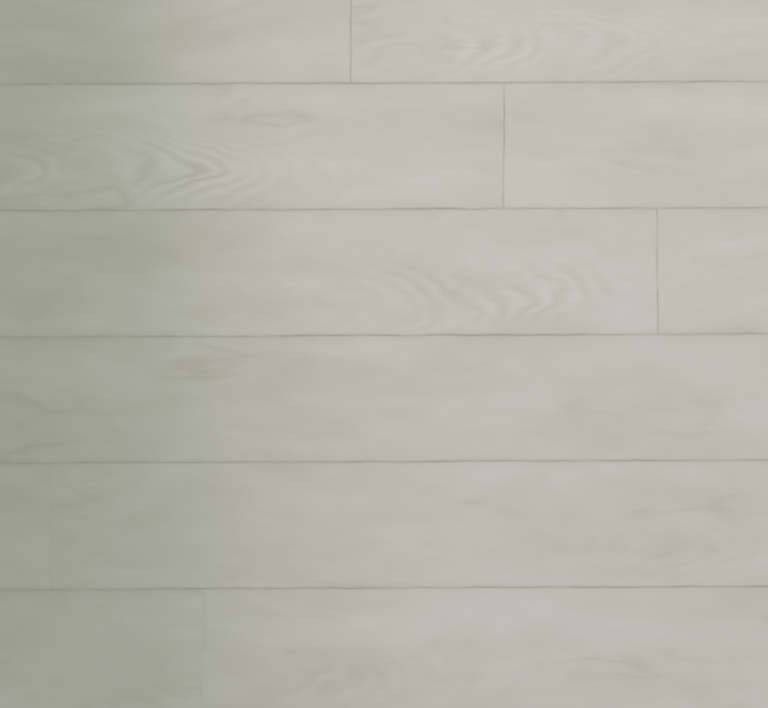
Reproduce this texture procedurally as a WebGL 2 fragment shader.

```glsl
#version 300 es
precision highp float;
// Pale grey wood-look floor planks in staggered rows, shaded softly from the left.

uniform vec2 u_resolution;
out vec4 outColor;

// Lengths are fractions of the canvas height.
const float ROW_HEIGHT = 0.1783;
const float FIRST_SEAM = 0.1695;
const float PLANK_LENGTH = 1.291;
const float FIRST_JOINT = 0.287;
const float ROW_STAGGER = -0.2165;
const float SEAM_TILT = 0.004;
const float SEAM_HALF_WIDTH = 0.0010;
const float JOINT_HALF_WIDTH = 0.0007;
const float RING_SPACING = 0.047;
const vec3 LIT_WOOD = vec3(0.758, 0.751, 0.718);
const vec3 SHADED_WOOD = vec3(0.632, 0.640, 0.590);
const vec3 GRAIN_TINT = vec3(0.92, 1.0, 1.12);
const vec3 SEAM_COLOR = vec3(0.53, 0.52, 0.48);

// Centre and strength of the arched grain in each row, from the bottom up.
const float ARCH_X[6] = float[6](0.48, 0.95, 0.30, 0.68, 0.20, 0.72);
const float ARCH_STRENGTH[6] = float[6](0.4, 0.3, 0.1, 1.0, 1.0, 0.8);

float hash(vec2 p) {
    return fract(sin(dot(p, vec2(127.1, 311.7))) * 43758.5453);
}

float noise(vec2 p) {
    vec2 i = floor(p), f = fract(p);
    f = f * f * (3.0 - 2.0 * f);
    return mix(mix(hash(i), hash(i + vec2(1, 0)), f.x),
               mix(hash(i + vec2(0, 1)), hash(i + vec2(1, 1)), f.x), f.y);
}

// Layered noise centred on zero.
float fbm(vec2 p) {
    float sum = 0.0, gain = 0.5;
    for (int i = 0; i < 4; i++) {
        sum += gain * (noise(p) - 0.5);
        p = p * 2.03 + 17.3;
        gain *= 0.5;
    }
    return sum;
}

// Soft-edged line from the distance to its centre.
float line(float d, float halfWidth) {
    float soft = 0.0018 + 0.5 / u_resolution.y;
    return 1.0 - smoothstep(halfWidth - soft, halfWidth + soft, abs(d));
}

// Nested arches that point right, low in the plank.
float archGrain(vec2 p, float across, int row, vec2 seed) {
    vec2 q = vec2(p.x - ARCH_X[row], across - 0.28);
    float warp = 0.16 * fbm(p * vec2(9.0, 18.0) + seed);
    float rings = sin(6.2832 * (q.x + 0.95 * q.y * q.y + warp) / RING_SPACING);
    float mask = exp(-pow(q.x / 0.23, 2.0) - pow(q.y / 0.24, 2.0));
    float patchy = smoothstep(0.15, 0.75, noise(p * vec2(13.0, 26.0) + seed));
    return rings * mask * patchy * ARCH_STRENGTH[row];
}

// Long streaks, cloudy patches, small mottling and broken veins.
float longGrain(vec2 p, vec2 seed) {
    vec2 w = p + vec2(0.0, 0.045 * fbm(p * vec2(6.0, 9.0) + seed));
    float streaks = fbm(w * vec2(4.0, 28.0) + seed);
    float patches = fbm(w * vec2(5.0, 13.0) + seed * 1.7);
    float mottle = fbm(w * vec2(21.0, 48.0) + seed);
    float veins = smoothstep(0.05, 0.0, abs(fbm(w * vec2(4.0, 15.0) + seed * 2.3)));
    float veinMask = smoothstep(0.5, 0.85, noise(p * vec2(7.0, 15.0) + seed));
    return 0.034 * streaks + 0.042 * patches + 0.030 * mottle - 0.020 * veins * veinMask;
}

// Light falls off to the left; the edge is crisper near the top.
float leftShade(vec2 p) {
    float middle = mix(0.36, 0.22, p.y);
    float spread = mix(0.38, 0.13, p.y);
    float wide = 1.0 - smoothstep(-0.05, 0.65, p.x);
    float edge = 1.0 - smoothstep(middle - spread, middle + spread, p.x);
    return mix(wide, edge, 0.65);
}

void main() {
    vec2 p = gl_FragCoord.xy / u_resolution.y;

    // Rows and planks
    float wobble = 0.0022 * fbm(vec2(p.x * 30.0, floor(p.y * 12.0)));
    float rowPos = (p.y - FIRST_SEAM - SEAM_TILT * (p.x - 0.5) + wobble) / ROW_HEIGHT + 1.0;
    float row = floor(rowPos);
    float across = fract(rowPos);
    float bend = 0.004 * fbm(vec2(p.y * 12.0, 4.7));
    float plankPos = (p.x + bend - FIRST_JOINT - ROW_STAGGER * row) / PLANK_LENGTH;
    vec2 plank = vec2(floor(plankPos), row);
    vec2 seed = 40.0 * vec2(hash(plank + 3.1), hash(plank + 8.7));

    // Wood
    float shade = leftShade(p);
    vec3 color = mix(LIT_WOOD, SHADED_WOOD, shade);
    color *= 0.97 + 0.035 * smoothstep(0.0, 0.9, p.y);
    color += 0.008 * (hash(plank + 5.3) - 0.5);
    float grain = longGrain(p, seed);
    grain += 0.021 * archGrain(p, across, clamp(int(row), 0, 5), seed);
    color += grain * GRAIN_TINT;

    // Worn seams between rows and joints between plank ends
    float seamDist = (across - step(0.5, across)) * ROW_HEIGHT;
    float jointDist = (fract(plankPos + 0.5) - 0.5) * PLANK_LENGTH;
    float seamRow = floor(rowPos + 0.5);
    float wear = 0.42 + 0.75 * fbm(vec2(p.x * 24.0, seamRow * 7.3));
    float jointWear = 0.38 + 0.7 * fbm(vec2(row * 5.1, p.y * 50.0));
    jointWear *= 1.0 - 0.75 * smoothstep(0.1, 0.7, shade);
    float seam = line(seamDist, SEAM_HALF_WIDTH) * clamp(wear, 0.1, 0.8);
    float joint = line(jointDist, JOINT_HALF_WIDTH) * clamp(jointWear, 0.0, 0.7);
    color -= 0.020 * exp(-abs(seamDist) / 0.005);
    color = mix(color, SEAM_COLOR, max(seam, joint));

    outColor = vec4(color, 1.0);
}
```
